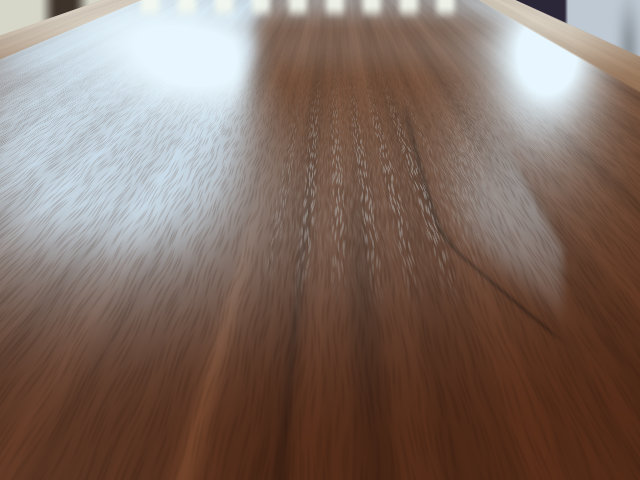
Give the GLSL for this texture, as a Shadertoy shader.

```glsl
// Polished walnut tabletop in perspective, with window glare and glinting grain.

const vec2 VANISH = vec2(0.70, 1.17); // where the grain lines converge

vec2 hash2(vec2 p) {
    vec3 q = fract(p.xyx * vec3(0.1031, 0.1030, 0.0973));
    q += dot(q, q.yzx + 33.33);
    return fract((q.xx + q.yz) * q.zy);
}

// Soft elliptical spot, 1 at its centre
float glow(vec2 p, vec2 centre, vec2 radius) {
    vec2 d = (p - centre) / radius;
    return exp(-dot(d, d));
}

// Cellular noise: distance to the nearest scattered point
float cellular(vec2 p) {
    vec2 cell = floor(p), f = fract(p);
    float nearest = 2.0;
    for (int j = -1; j <= 1; j++)
        for (int i = -1; i <= 1; i++) {
            vec2 o = vec2(i, j);
            nearest = min(nearest, length(o + hash2(cell + o) - f));
        }
    return nearest;
}

// Short pores, stretched along the grain
float pores(vec2 plank, vec2 density) {
    plank.x += 0.004 * sin(plank.y * 23.0 + plank.x * 31.0);
    return 1.0 - smoothstep(0.10, 0.50, cellular(plank * density));
}

// Long fibres running toward the vanishing point, about -1 to 1
float fibres(vec2 plank) {
    float sum = 0.0, amp = 0.42, freq = 17.0;
    for (int i = 0; i < 5; i++) {
        float bend = 0.9 * sin(plank.y * (1.1 + float(i)) + plank.x * 3.0);
        sum += amp * sin(plank.x * freq + bend + 2.4 * float(i));
        freq *= 1.87;
        amp *= 0.72;
    }
    return sum;
}

float band(float x, float lo, float hi, float soft) {
    return smoothstep(lo - soft, lo + soft, x) * (1.0 - smoothstep(hi - soft, hi + soft, x));
}

// Left and right sides of the pointed figure in the grain
float figureLeft(float y) {
    float below = 0.5 * (0.505 - y + sqrt((0.505 - y) * (0.505 - y) + 0.001));
    return 0.91 + 1.2 * below - 0.25 * max(y - 0.505, 0.0);
}

float figureRight(float y) {
    return 1.19 - 0.55 * max(y - 0.48, 0.0);
}

vec3 woodColour(vec2 p, vec2 plank) {
    vec3 wood = mix(vec3(0.32, 0.165, 0.09), vec3(0.43, 0.28, 0.19), smoothstep(0.1, 0.95, p.y));
    wood = mix(wood, vec3(0.39, 0.25, 0.18), 0.5 * smoothstep(0.65, 0.1, p.x));
    wood *= 1.0 + 0.11 * fibres(plank);
    // Dark veins and a pale streak
    wood *= 1.0 - 0.24 * glow(plank, vec2(0.07, 1.2), vec2(0.035, 0.6));
    wood *= 1.0 - 0.25 * glow(plank, vec2(-0.10, 1.0), vec2(0.012, 0.9));
    wood += vec3(0.07, 0.055, 0.035) * glow(plank, vec2(-0.27, 0.9), vec2(0.022, 0.6));
    // Contour of the pointed figure
    float contour = glow(vec2(p.x - figureLeft(p.y), 0.0), vec2(0.0), vec2(0.007, 1.0));
    return wood * (1.0 - 0.3 * contour * band(p.y, 0.30, 0.77, 0.03));
}

// Amount of bluish sheen on the varnish
float sheen(vec2 p) {
    float soft = 0.035 + 0.40 * max(0.9 - p.y, 0.0);
    float edge = 1.0 - smoothstep(0.54 - soft, 0.54 + soft, p.x);
    float left = edge * (0.92 * glow(p, vec2(0.27, 0.79), vec2(0.48, 0.31))
               + 0.32 * glow(p, vec2(0.08, 0.54), vec2(0.38, 0.22)));
    float right = 0.62 * glow(p, vec2(1.12, 0.80), vec2(0.15, 0.22));
    float figure = smoothstep(0.0, 0.12, p.x - figureLeft(p.y))
                 * smoothstep(0.0, 0.035, figureRight(p.y) - p.x);
    figure *= smoothstep(0.25, 0.50, p.y) * (1.0 - smoothstep(0.52, 0.80, p.y));
    float far = 0.20 * smoothstep(0.82, 0.91, p.y) + 0.38 * smoothstep(0.93, 1.0, p.y);
    float veil = 0.24 * glow(p, vec2(0.60, 0.54), vec2(0.50, 0.28));
    return clamp(left + right + 0.34 * figure + far + veil, 0.0, 0.95);
}

// Row of window panes mirrored at the far end
float panes(vec2 p) {
    float x = (fract((p.x - 0.274) / 0.077) - 0.5) * 0.077;
    float pane = band(x, -0.019, 0.019, 0.012) * smoothstep(0.955, 0.99, p.y);
    return pane * band(p.x, 0.27, 0.96, 0.02);
}

// Pale room left of the table, dark corner and grey sack on the right
vec3 roomColour(vec2 p) {
    vec3 left = mix(vec3(0.84, 0.84, 0.79), vec3(0.24, 0.20, 0.17), band(p.x, 0.10, 0.17, 0.02));
    vec3 right = mix(vec3(0.17, 0.15, 0.22), vec3(0.75, 0.79, 0.83), smoothstep(1.175, 1.185, p.x));
    right *= 1.0 - 0.25 * glow(p, vec2(1.31, 0.9), vec2(0.02, 0.08));
    return p.x < VANISH.x ? left : right;
}

void mainImage(out vec4 fragColor, in vec2 fragCoord) {
    vec2 p = fragCoord / iResolution.xy * vec2(4.0 / 3.0, 1.0);
    float depth = VANISH.y - p.y;
    vec2 plank = vec2((p.x - VANISH.x) / depth, 1.0 / depth);
    float nearFade = smoothstep(0.20, 0.45, depth);

    // Wood under sheen, with fine pores cutting through the glare
    float haze = sheen(p);
    float pore = pores(plank, vec2(95.0, 8.0)) * nearFade;
    vec3 colour = woodColour(p, plank) * (1.0 - 0.08 * pore);
    float grainedHaze = haze * (1.0 - 0.17 * pore + 0.06 * fibres(plank));
    vec3 sheenColour = mix(vec3(0.68, 0.72, 0.75), vec3(0.79, 0.86, 0.91), smoothstep(0.4, 0.9, haze));
    colour = mix(colour, sheenColour, grainedHaze);

    // Raised pores glinting in columns down the middle
    float columns = 0.25 + 0.75 * smoothstep(-0.1, 0.8, cos(plank.x * 62.0 + 0.5 * sin(plank.y * 3.0)));
    float middle = columns * band(plank.x, -0.20, 0.40, 0.06) * band(p.y, 0.45, 0.76, 0.13);
    float side = 0.7 * glow(p, vec2(0.98, 0.64), vec2(0.07, 0.14));
    float glint = pores(plank + 3.7, vec2(115.0, 13.0)) * max(middle, side);
    colour = mix(colour, vec3(0.66, 0.65, 0.64), 0.62 * glint);

    // Blown-out window reflections
    float core = 1.25 * glow(p, vec2(0.42, 0.87), vec2(0.17, 0.095)) * (1.0 - smoothstep(0.48, 0.55, p.x));
    core += 1.5 * glow(p, vec2(1.14, 0.885), vec2(0.095, 0.125));
    core += 0.55 * glow(p, vec2(0.26, 0.95), vec2(0.17, 0.09));
    colour = mix(colour, vec3(0.91, 0.97, 1.0), clamp(core, 0.0, 1.0));
    colour = mix(colour, vec3(0.96, 0.98, 0.94), 0.9 * panes(p));

    // Lighter border strips, then the room beyond them
    float border = 1.0 - band(plank.x, -2.38, 1.75, 0.02);
    vec3 trim = mix(vec3(0.60, 0.47, 0.36), vec3(0.82, 0.77, 0.70), smoothstep(0.82, 0.97, p.y));
    colour = mix(colour, trim * (1.0 + 0.04 * fibres(plank)), 0.85 * border * smoothstep(0.70, 0.80, p.y));
    float outside = 1.0 - band(plank.x, -2.87, 2.20, 0.02);
    colour = mix(colour, roomColour(p), outside * step(0.8, p.y));
    fragColor = vec4(colour, 1.0);
}
```
